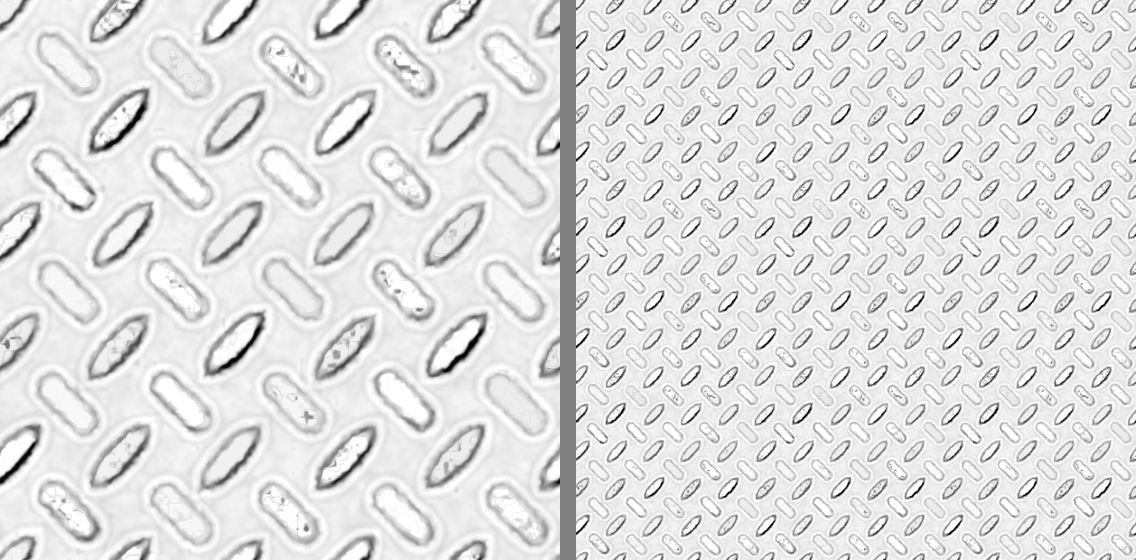
Left: one tile. Right: repeated 3 by 3.
This texture map is drawn by a three.js fragment shader. Its source:

```glsl
#define REPEATS 5.0
#define PLATE_TONE 0.935
#define LUG_RADIUS 0.122
#define LUG_REACH 0.205
#define TIP_REACH 0.41
#define RIM_WIDTH 0.021
#define CORE_INSET 0.042
#define JITTER 0.05
#define SHADOW_DEPTH 1.05
#define RISING_CENTER vec2(0.08, 0.91)
#define FALLING_CENTER vec2(0.60, 0.41)

varying vec2 vUv;

float hash(vec2 p) {
  vec3 h = fract(p.xyx * 0.1031);
  h += dot(h, h.yzx + 33.33);
  return fract((h.x + h.y) * h.z);
}

// Value noise that wraps after a whole number of cells
float noise(vec2 uv, float cells) {
  vec2 p = uv * cells;
  vec2 i = floor(p);
  vec2 f = p - i;
  f = f * f * (3.0 - 2.0 * f);
  vec2 lo = mod(i, cells) + cells;
  vec2 hi = mod(i + 1.0, cells) + cells;
  return mix(mix(hash(lo), hash(vec2(hi.x, lo.y)), f.x),
             mix(hash(vec2(lo.x, hi.y)), hash(hi), f.x), f.y);
}

float bump(float x, float center, float width) {
  float t = (x - center) / width;
  return exp(-t * t);
}

float capsule(vec2 p) {
  p.x -= clamp(p.x, -LUG_REACH, LUG_REACH);
  return length(p) - LUG_RADIUS;
}

// Lens with two sharp tips on the x axis
float lens(vec2 p) {
  float r = (TIP_REACH * TIP_REACH + LUG_RADIUS * LUG_RADIUS) / (2.0 * LUG_RADIUS);
  return length(vec2(p.x, abs(p.y) + r - LUG_RADIUS)) - r;
}

// Adds one lattice of raised lugs; rising is 1 for a pointed "/", 0 for a round one
float addLugs(float tone, vec2 p, float rising, float coarse, float fine) {
  vec2 id = mod(floor(p + 0.5), REPEATS);
  vec2 seed = id * 3.0 + 11.0 + 40.0 * rising;
  float depth = hash(seed);
  float wear = hash(seed + vec2(1.0, 0.0));
  vec2 shift = vec2(hash(seed + vec2(0.0, 1.0)), hash(seed + vec2(1.0, 1.0))) - 0.5;
  vec2 q = fract(p + 0.5) - 0.5 - shift * JITTER;

  // Local frame: x along the lug, y across it
  vec2 axis = normalize(vec2(1.0, mix(-1.0, 1.08, rising)));
  vec2 l = vec2(dot(q, axis), dot(q, vec2(-axis.y, axis.x)));
  float d = mix(capsule(l), lens(l), rising * 0.65);
  d += (coarse - 0.5) * 0.024 + (fine - 0.5) * 0.016;

  // Pale halo and faint ripple on the plate
  tone += 0.05 * bump(d, 0.058, 0.022) - 0.035 * bump(d, 0.105, 0.025);

  // Grey flank and uneven rim
  float flank = 0.87 + 0.12 * (fine - 0.5);
  tone = mix(tone, flank, smoothstep(0.02, -0.02, d));
  float rim = mix(0.20, 0.30, rising) * (0.55 + 0.6 * depth) * (0.5 + coarse);
  tone -= rim * bump(d, 0.0, RIM_WIDTH);

  // Polished core, fading toward the lower end of round lugs
  float fade = (1.0 - rising) * 0.025 * smoothstep(0.05, 0.3, l.x);
  float inside = d + CORE_INSET + fade + (fine - 0.5) * 0.03;
  float core = smoothstep(0.012, -0.014, inside);
  tone = mix(tone, mix(0.93, 1.0, smoothstep(0.1, 0.5, depth)), core);

  // Scuffs on the more worn tops
  float scuff = smoothstep(0.55, 0.85, fine * 0.6 + coarse * 0.4);
  tone -= core * scuff * smoothstep(0.25, 1.0, wear) * 0.55;
  tone -= core * 0.12 * bump(coarse, 0.5, 0.05) * wear;

  // Cast shadow along the lower flank, or in patches on round lugs
  float below = smoothstep(0.015, -0.065, l.y);
  float along = 1.0 - smoothstep(0.2, 0.34, abs(l.x));
  float lowEnd = smoothstep(0.08, 0.28, l.x) + 0.4 * below;
  float longShade = below * along * (0.35 + 0.65 * depth);
  float endShade = lowEnd * depth * depth * 0.5 * smoothstep(0.25, 0.7, coarse);
  float shade = mix(endShade, longShade, rising);
  tone -= SHADOW_DEPTH * shade * bump(d, -0.026, 0.023);

  // Thin line on the upper flank and smudged grey tips
  tone -= rising * 0.22 * smoothstep(0.02, 0.07, l.y) * bump(d, -0.024, 0.014) * (0.4 + wear);
  float tip = smoothstep(0.24, 0.33, abs(l.x)) * smoothstep(0.03, -0.02, d);
  return tone - rising * tip * (0.08 + 0.22 * coarse);
}

void main() {
  float broad = noise(vUv, 32.0);
  float coarse = noise(vUv, 65.0);
  float fine = noise(vUv + 0.37, 120.0);

  // Lightly mottled plate with sparse pits
  float tone = PLATE_TONE + 0.045 * (broad - 0.5) + 0.04 * (coarse - 0.5) + 0.025 * (fine - 0.5);
  tone -= 0.10 * smoothstep(0.78, 0.98, coarse) * smoothstep(0.5, 0.9, broad);

  vec2 p = vUv * REPEATS;
  tone = addLugs(tone, p - FALLING_CENTER, 0.0, coarse, fine);
  tone = addLugs(tone, p - RISING_CENTER, 1.0, coarse, fine);
  gl_FragColor = vec4(vec3(clamp(tone, 0.03, 1.0)), 1.0);
}
```
